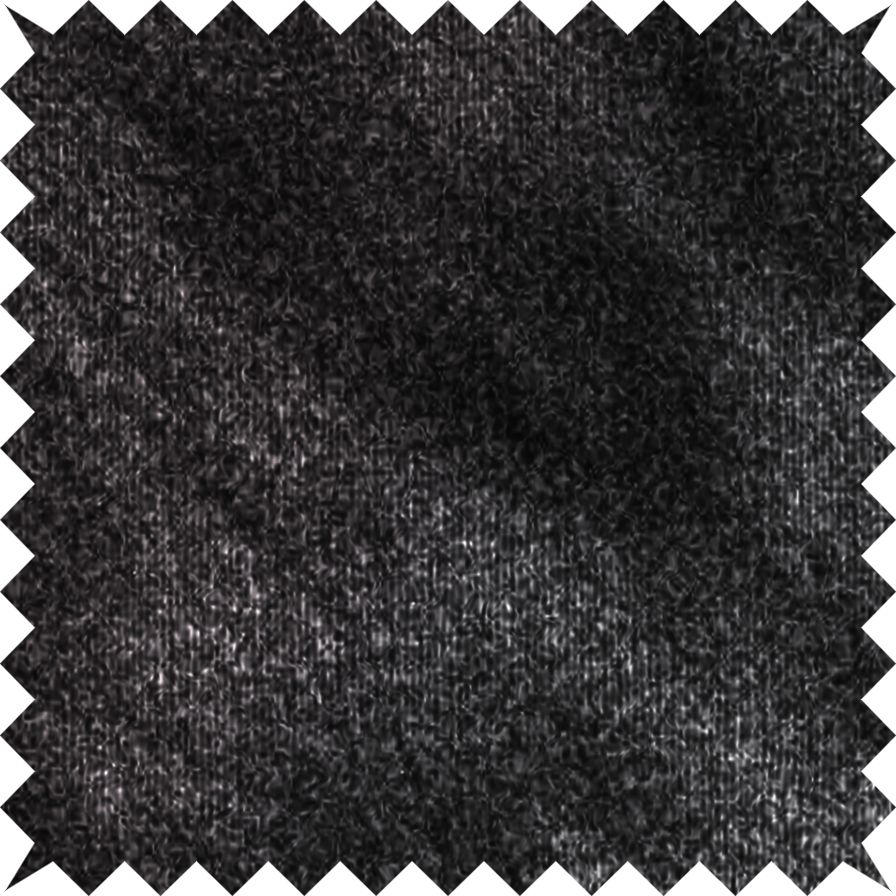
Reproduce this texture procedurally as a WebGL 1 fragment shader.

```glsl
precision highp float;
uniform vec2 u_resolution;

const vec3 PAPER = vec3(1.0);
const vec3 WARM_TINT = vec3(1.05, 0.97, 1.01);
const vec3 COOL_TINT = vec3(0.99, 0.99, 1.02);
const float CLOTH_TONE = 0.139;
const float TOOTH_PERIOD = 0.0802;
const float TOOTH_DEPTH = 0.039;
const float CORNER_TIP = 0.0065;
const float CORNER_SLOPE = 0.61;
const float CLOUD_SCALE = 5.5;
const float CLOUD_CONTRAST = 1.9;
const vec2 FIBRE_SCALE = vec2(255.0, 185.0);
const vec2 CLUMP_SCALE = vec2(140.0, 165.0);
const float GRAIN_CONTRAST = 2.8;
const float RIB_COUNT = 118.0;
const float RIB_CONTRAST = 0.28;
const float SPECK_CELLS = 90.0;
const float SPECK_SHARE = 0.002;
const float SPECK_RADIUS = 0.0032;

float hash(vec2 p) {
  return fract(sin(dot(p, vec2(127.1, 311.7))) * 43758.5453);
}

float noise(vec2 p) {
  vec2 cell = floor(p);
  vec2 f = fract(p);
  f = f * f * (3.0 - 2.0 * f);
  float low = mix(hash(cell), hash(cell + vec2(1.0, 0.0)), f.x);
  float high = mix(hash(cell + vec2(0.0, 1.0)), hash(cell + vec2(1.0)), f.x);
  return mix(low, high, f.y);
}

float fbm(vec2 p) {
  float sum = 0.0;
  float weight = 0.5;
  for (int i = 0; i < 4; i++) {
    sum += weight * noise(p);
    p = mat2(1.6, 1.2, -1.2, 1.6) * p + 7.3;
    weight *= 0.5;
  }
  return sum / 0.9375;
}

// Height of the pinked edge, measured inward; corners taper to a spike
float toothEdge(float along) {
  float wave = abs(fract((0.5 - along) / TOOTH_PERIOD + 0.5) - 0.5) * 2.0;
  float corner = CORNER_TIP + CORNER_SLOPE * (along - CORNER_TIP);
  float notch = 0.5 - 5.5 * TOOTH_PERIOD;
  return along < notch ? corner : wave * TOOTH_DEPTH;
}

float clothMask(vec2 uv, float pixel) {
  vec2 inset = 0.5 - abs(uv - 0.5);
  vec2 depth = inset - vec2(toothEdge(inset.y), toothEdge(inset.x));
  float dist = min(depth.x, depth.y) * 0.72;
  return smoothstep(-pixel, pixel, dist);
}

// Rare bright flecks of lint
float specks(vec2 uv) {
  vec2 cell = floor(uv * SPECK_CELLS);
  vec2 jitter = 0.35 + 0.3 * vec2(hash(cell + 3.1), hash(cell + 8.7));
  float dist = length(uv - (cell + jitter) / SPECK_CELLS);
  float present = step(1.0 - SPECK_SHARE, hash(cell + 21.4));
  return present * smoothstep(SPECK_RADIUS, 0.0, dist);
}

vec3 cloth(vec2 uv) {
  // Crushed pile: soft patches leaning down to the right
  vec2 lean = vec2(uv.x + 0.35 * uv.y, uv.y + 0.35 * uv.x);
  float cloud = fbm(lean * CLOUD_SCALE + 4.0) - 0.5;
  float lift = 0.2 * (0.5 - uv.y);

  // Fine fibres and slightly larger crinkled clumps
  vec2 crinkle = vec2(noise(uv * 60.0), noise(uv * 60.0 + 31.0)) * 0.008;
  vec2 bent = uv + crinkle;
  float fibre = noise(bent * FIBRE_SCALE);
  float clump = noise(mat2(0.8, 0.6, -0.6, 0.8) * bent * CLUMP_SCALE);
  float grain = mix(fibre, clump, 0.42) - 0.5;

  // Upright ribs show where the pile is brushed light
  float sway = 2.5 * noise(uv * vec2(30.0, 18.0));
  float rib = sin(6.2832 * RIB_COUNT * uv.x + sway);
  float ribbing = rib * RIB_CONTRAST * smoothstep(-0.08, 0.2, cloud);

  float exponent = CLOUD_CONTRAST * cloud + GRAIN_CONTRAST * grain + ribbing + lift;
  float tone = CLOTH_TONE * exp(exponent) + 0.55 * specks(uv);
  float coolness = smoothstep(0.2, 0.8, uv.x + 0.5 * (0.5 - uv.y));
  return tone * mix(WARM_TINT, COOL_TINT, coolness);
}

void main() {
  vec2 uv = gl_FragCoord.xy / u_resolution;
  float pixel = 0.9 / min(u_resolution.x, u_resolution.y);
  vec3 color = mix(PAPER, cloth(uv), clothMask(uv, pixel));
  gl_FragColor = vec4(color, 1.0);
}
```
